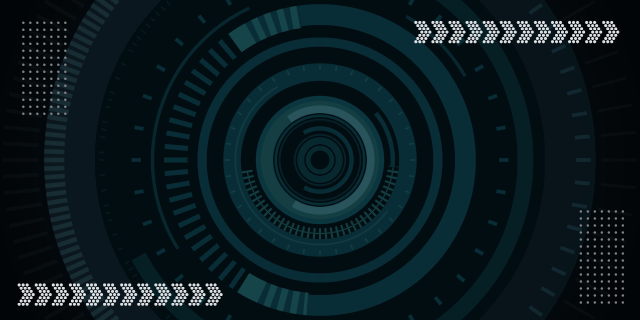
Write a WebGL 2 fragment shader that draws this background.

```glsl
#version 300 es
precision highp float;
// Dark teal instrument dial of concentric rings, ticks and arcs, with dot grids and chevron strips.

#define HEIGHT 384.0      // design units per canvas height
#define GRID_STEP 8.4     // spacing of the corner dot grids
#define GRID_DOT 1.45
#define CHEVRON_STEP 20.5 // spacing of the chevrons in a strip
#define CHEVRON_DOT 1.85
#define DEEP vec3(0.012, 0.063, 0.085)
#define TEAL vec3(0.035, 0.175, 0.210)
#define BRIGHT vec3(0.085, 0.270, 0.285)
#define STEEL vec3(0.160, 0.330, 0.360)
#define WHITE vec3(0.870, 0.880, 0.890)

uniform vec2 u_resolution;
out vec4 fragColor;

float pixel;  // size of a pixel in design units
float radius; // polar position around the dial, angle in degrees
float angle;

float fill(float d) { return clamp(0.5 - d / pixel, 0.0, 1.0); }

float ring(float inner, float outer) {
  return fill(max(inner - radius, radius - outer));
}

// Sector that runs counterclockwise between two angles
float sector(float from, float to) {
  float offset = abs(mod(angle - 0.5 * (from + to) + 180.0, 360.0) - 180.0);
  return fill(radians(offset - 0.5 * (to - from)) * radius);
}

float ticks(float count, float width) {
  float stride = 360.0 / count;
  float offset = abs(mod(angle + 0.5 * stride, stride) - 0.5 * stride);
  return fill(radians(offset) * radius - 0.5 * width);
}

float hash(float n) { return fract(sin(n * 91.17) * 4375.85); }

// Grid of 7 by 14 dots, p measured from the lower left dot
float dotGrid(vec2 p) {
  vec2 cell = clamp(round(p / GRID_STEP), vec2(0.0), vec2(6.0, 13.0));
  return fill(length(p - cell * GRID_STEP) - GRID_DOT);
}

// Strip of 12 chevrons made of 7 staggered dot rows, p measured from the left middle
float chevrons(vec2 p) {
  float row = clamp(round(p.y / 3.85), -3.0, 3.0);
  float x = p.x - (3.0 - abs(row)) * 2.4;
  float index = clamp(floor((x + 5.0) / CHEVRON_STEP), 0.0, 11.0);
  x -= index * CHEVRON_STEP;
  float column = clamp(round(x / 4.8), 0.0, 2.0);
  return fill(length(vec2(x - column * 4.8, p.y - row * 3.85)) - CHEVRON_DOT);
}

// Wide outer bands and their radial marks
vec3 outerDial(vec3 color, float side) {
  float left = sector(120.0, 240.0), right = sector(-60.0, 60.0);
  color = mix(color, mix(vec3(0.045, 0.092, 0.118), vec3(0.030, 0.080, 0.102), side), ring(270.0, 331.0));
  color = mix(color, vec3(0.095, 0.175, 0.205), ring(307.0, 331.0) * ticks(200.0, 5.5) * left);
  color = mix(color, vec3(0.070, 0.155, 0.185), ring(307.0, 325.0) * ticks(72.0, 4.5) * right);
  color = mix(color, vec3(0.035, 0.058, 0.075), ring(338.0, 381.0) * (ticks(120.0, 4.5) * left + ticks(72.0, 3.5) * right));
  color = mix(color, DEEP * 0.8, ring(0.0, 270.0));
  float speck = step(0.35, hash(floor(angle / 2.0 + 0.5)));
  color = mix(color, TEAL, 0.4 * speck * ring(259.0, 265.0) * ticks(180.0, 2.0) * left);
  color = mix(color, TEAL * 0.7, ring(237.0, 256.0) * sector(-152.0, 80.0));
  color = mix(color, TEAL, ring(215.0, 226.0) * ticks(36.0, 4.5));
  return mix(color, TEAL * 0.85, ring(199.0, 203.0) * (sector(115.0, 212.0) + sector(30.0, 59.0)));
}

// Solid ring on the right, its toothed left half, and the middle rings
vec3 middleDial(vec3 color) {
  float teeth = ticks(72.0, 6.0);
  color = mix(color, TEAL, ring(162.0, 187.0) * sector(-95.0, 98.0));
  color = mix(color, TEAL, ring(159.0, 187.0) * sector(128.0, 236.0) * teeth);
  float lit = sector(98.0, 126.0) + sector(-122.0, -95.0);
  float solid = sector(119.0, 126.0) + sector(-122.0, -116.0);
  color = mix(color, TEAL, ring(160.0, 187.0) * lit);
  color = mix(color, BRIGHT, ring(160.0, 187.0) * max(lit * ticks(72.0, 8.0), solid));
  color = mix(color, TEAL, ring(136.0, 147.0));
  color = mix(color, TEAL, ring(95.0, 116.0));
  color = mix(color, BRIGHT, 0.8 * ring(108.5, 114.0) * ticks(36.0, 1.8));
  color = mix(color, BRIGHT, 0.6 * ring(100.5, 102.5) * sector(120.0, 323.0));
  float ladder = max(ticks(80.0, 2.6), ring(87.5, 89.0));
  color = mix(color, BRIGHT, 0.85 * ring(82.0, 95.0) * ladder * sector(188.0, 355.0));
  return mix(color, TEAL, ring(84.7, 90.0) * sector(-5.0, 40.0));
}

// Bright hub and the small rings inside it
vec3 hub(vec3 color) {
  color = mix(color, TEAL * 1.2, ring(56.0, 77.0));
  color = mix(color, BRIGHT * 0.9, ring(57.0, 71.0));
  color = mix(color, STEEL, ring(56.5, 65.5) * sector(-121.0, 127.0));
  color = mix(color, TEAL, ring(51.5, 54.5));
  color = mix(color, TEAL * 0.75, ring(47.5, 49.5));
  color = mix(color, TEAL, ring(35.3, 40.5) * sector(-120.0, 121.0));
  color = mix(color, TEAL * 0.8, ring(29.3, 31.3));
  color = mix(color, TEAL * 0.9, ring(19.0, 27.3));
  return mix(color, TEAL * 0.9, ring(11.3, 17.0));
}

void main() {
  pixel = HEIGHT / u_resolution.y;
  vec2 p = (gl_FragCoord.xy - 0.5 * u_resolution) * pixel;
  radius = length(p);
  angle = degrees(atan(p.y, p.x));

  vec3 color = mix(DEEP * 0.65, vec3(0.012, 0.028, 0.040), smoothstep(250.0, 400.0, radius));
  color = outerDial(color, smoothstep(-200.0, 200.0, p.x));
  color = hub(middleDial(color));
  color *= 1.0 - 0.3 * smoothstep(300.0, 430.0, radius);

  float grids = dotGrid(p - vec2(-356.0, 55.5)) + dotGrid(p - vec2(313.0, -171.0));
  color = mix(color, WHITE * 0.58, grids);
  float strips = chevrons(p - vec2(-361.0, -161.5)) + chevrons(p - vec2(115.0, 153.5));
  color = mix(color, WHITE, strips);
  fragColor = vec4(color, 1.0);
}
```
